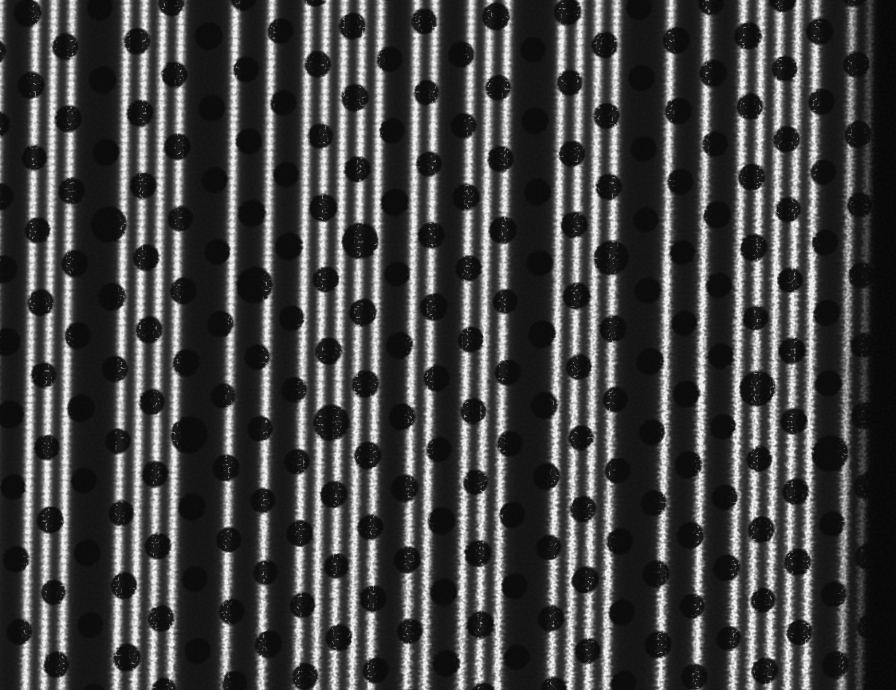
Give the GLSL for this pattern, as a WebGL 2 fragment shader.

```glsl
#version 300 es
precision highp float;
// Glowing beaded vertical threads in a repeating on/off rhythm, crossed by a tilted lattice of dark dots.

uniform vec2 u_resolution;
out vec4 outColor;

// All lengths are in canvas units: the canvas is SPAN units wide.
const float SPAN = 768.0;

// Threads
const float THREAD_PITCH = 15.55;
const float THREAD_START = 31.0;
const float THREAD_LEAN = 0.0155;     // leftward drift per unit down
const int   RHYTHM = 0x6FA9E7;        // one bit per slot: thread or gap
const float RHYTHM_SLOTS = 24.0;
const float CORE_WIDTH = 2.45;
const float HALO_WIDTH = 6.0;
const float HALO_LEVEL = 0.085;
const float BEAD_PITCH = 6.0;
const float BEAD_DEPTH = 0.13;

// Dots
const vec2  DOT_ORIGIN = vec2(56.0, 44.0);
const float DOT_COLUMN = 61.5;
const float DOT_ROW = 62.4;
const float DOT_SPACING = 43.6;
const float DOT_RADIUS = 11.3;
const float BIG_DOT_RADIUS = 15.5;
const float BIG_DOT_SHARE = 0.035;

// Tones
const float GROUND = 0.082;
const float DOT_TONE = 0.047;
const float EDGE_TONE = 0.035;
const float THREAD_LIGHT = 0.76;
const vec2  EDGE_FADE = vec2(712.0, 762.0);

float hash(vec2 p) {
    vec3 q = fract(vec3(p.xyx) * 0.1031);
    q += dot(q, q.yzx + 33.33);
    return fract((q.x + q.y) * q.z);
}

vec2 gradient(vec2 cell) {
    float angle = 6.28318 * hash(cell);
    return vec2(cos(angle), sin(angle));
}

float gradientNoise(vec2 p) {
    vec2 i = floor(p), f = p - i;
    vec2 w = f * f * f * (f * (f * 6.0 - 15.0) + 10.0);
    vec2 e = vec2(1.0, 0.0);
    float low = mix(dot(gradient(i), f), dot(gradient(i + e), f - e), w.x);
    float high = mix(dot(gradient(i + e.yx), f - e.yx), dot(gradient(i + 1.0), f - 1.0), w.x);
    return mix(low, high, w.y);
}

float bell(float d, float width) {
    return exp(-0.5 * d * d / (width * width));
}

// Summed light of nearby threads: x = bright core, y = soft halo.
vec2 threadLight(float x) {
    float slot = (x - THREAD_START) / THREAD_PITCH;
    float nearest = floor(slot + 0.5);
    vec2 light = vec2(0.0);
    for (int k = -2; k <= 2; k++) {
        float id = nearest + float(k);
        int bit = int(mod(id + 0.5, RHYTHM_SLOTS));
        float lit = float((RHYTHM >> bit) & 1);
        float d = (slot - id) * THREAD_PITCH;
        light += lit * vec2(bell(d, CORE_WIDTH), bell(d, HALO_WIDTH));
    }
    return light;
}

// Coverage of the dark dots on a slightly skewed diagonal lattice.
float dotMask(vec2 p, float soften) {
    float rowStart = DOT_ORIGIN.y - 0.075 * p.x + 1.1e-5 * p.x * p.x;
    float row = (p.y - rowStart) / (DOT_ROW - 0.0028 * p.x);
    float column = (p.x - DOT_ORIGIN.x - row * (2.8 - 0.0018 * p.x)) / DOT_COLUMN;
    vec2 lattice = vec2(column + row, row - column);
    vec2 cell = floor(lattice + 0.5);
    float big = step(hash(cell + 71.0), BIG_DOT_SHARE);
    float radius = mix(DOT_RADIUS, BIG_DOT_RADIUS, big) + 1.2 * (hash(cell + 19.0) - 0.5);
    float d = length(lattice - cell) * DOT_SPACING - radius;
    return 1.0 - smoothstep(-soften, soften, d);
}

void main() {
    float unit = SPAN / u_resolution.x;
    vec2 p = vec2(gl_FragCoord.x, u_resolution.y - gl_FragCoord.y) * unit;
    float upright = p.x + THREAD_LEAN * p.y;

    // Grain grows and beads fade toward the lower right
    float rough = smoothstep(350.0, 1050.0, p.x + p.y);
    float grain = gradientNoise(p / 2.3 + 7.3);
    float fray = gradientNoise(p / vec2(5.0, 2.6) + 40.7);
    float bead = cos(6.28318 * p.y / BEAD_PITCH);

    // Threads
    vec2 light = threadLight(upright + fray * mix(0.6, 2.2, rough));
    float texture1 = 1.0 + bead * BEAD_DEPTH * (1.0 - 0.75 * rough) + grain * mix(0.35, 0.6, rough);
    float core = light.x * texture1 * (1.0 + 0.15 * gradientNoise(p / 70.0));
    float fade = 1.0 - smoothstep(EDGE_FADE.x, EDGE_FADE.y, upright);
    float ground = mix(EDGE_TONE, GROUND, fade) + 0.018 * grain;
    float tone = ground + fade * (THREAD_LIGHT * core + HALO_LEVEL * light.y);

    // Dots, with a few sparks of thread showing through
    float sparks = smoothstep(0.12, 0.5, grain) * light.x;
    float dotTone = min(ground, DOT_TONE + 0.01 * grain) + fade * (0.06 * light.x + 0.4 * sparks);
    float covered = dotMask(p + 0.9 * fray, max(1.5, unit));
    tone = mix(tone, dotTone, covered);

    outColor = vec4(vec3(clamp(tone, 0.0, 0.93)), 1.0);
}
```
